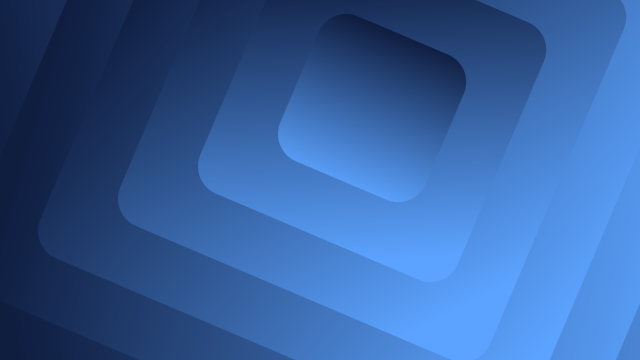
This background is drawn by a WebGL 2 fragment shader. Its source:

```glsl
#version 300 es
precision highp float;
// Nested, tilted rounded squares whose blue gradients turn layer by layer.

uniform vec2 u_resolution;
out vec4 fragColor;

float roundedSquare(vec2 p, float core, float radius) {
    vec2 q = abs(p) - core;
    return length(max(q, 0.0)) + min(max(q.x, q.y), 0.0) - radius;
}

vec3 blueRamp(float t) {
    return mix(vec3(0.057, 0.112, 0.248), vec3(0.36, 0.64, 1.0), clamp(t, 0.0, 1.0));
}

void main() {
    // Height is one unit; positions are measured from the common centre
    float pixel = 1.0 / u_resolution.y;
    vec2 p = gl_FragCoord.xy * pixel;
    p -= vec2(0.5814 * u_resolution.x * pixel, 0.7);

    // Frame aligned with the tilted sides
    float tilt = radians(23.0);
    vec2 along = vec2(cos(tilt), -sin(tilt));
    vec2 local = vec2(dot(p, along), dot(p, vec2(-along.y, along.x)));

    // Paint from the backdrop (layer 5) to the innermost square (layer 0)
    vec3 color = vec3(0.0);
    float radius = 0.083;
    for (int i = 5; i >= 0; i--) {
        float layer = float(i);
        float core = 0.136 + 0.1695 * layer;
        float angle = radians(-20.0 + 23.5 * layer);
        vec2 direction = vec2(sin(angle), -cos(angle));
        float t = 0.48 + dot(p, direction) / (2.1 * (core + radius));
        float dist = roundedSquare(local, core, radius);
        float cover = i == 5 ? 1.0 : 1.0 - smoothstep(-0.75 * pixel, 0.75 * pixel, dist);
        color = mix(color, blueRamp(t), cover);
    }
    fragColor = vec4(color, 1.0);
}
```
